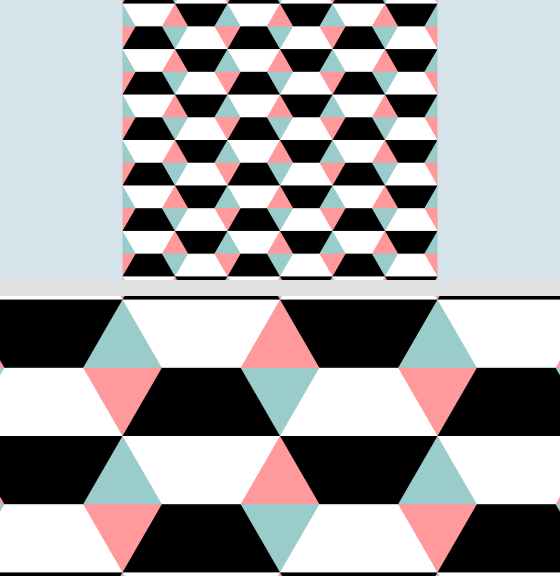
Top: the whole. Bottom: its middle third, enlarged.
Write a Shadertoy shader that draws this pattern.

```glsl
#define EDGE 0.09375        // short side of a tile, in canvas heights
#define PANEL_HALF 0.5625   // half width of the tiled panel
#define BACKDROP vec3(0.839, 0.890, 0.918)
#define WHITE vec3(1.0)
#define BLACK vec3(0.0)
#define TEAL vec3(0.608, 0.800, 0.800)
#define PINK vec3(1.0, 0.600, 0.608)

const float COS30 = 0.8660254;
const float ROW_HEIGHT = EDGE * COS30;
const float COLUMN_WIDTH = 2.0 * EDGE;

// Antialiased coverage of the region where dist > 0
float coverage(float dist) {
    return clamp(dist * iResolution.y + 0.5, 0.0, 1.0);
}

// One row of trapezoids separated by triangles; colours swap on odd rows
vec3 rowColour(vec2 p, float row) {
    float column = p.x / COLUMN_WIDTH;
    float node = round(column);

    // Triangles widen away from every second row line
    float level = p.y / ROW_HEIGHT;
    float rise = abs(level - 2.0 * round(level * 0.5));
    float slantDist = (abs(column - node) * COLUMN_WIDTH - 0.5 * EDGE * rise) * COS30;

    vec3 triangle = mix(TEAL, PINK, mod(node + row, 2.0));
    vec3 trapezoid = mix(WHITE, BLACK, mod(floor(column) + row, 2.0));
    return mix(triangle, trapezoid, coverage(slantDist));
}

void mainImage(out vec4 fragColor, in vec2 fragCoord) {
    vec2 p = (fragCoord - 0.5 * iResolution.xy) / iResolution.y;

    // Blend the two rows that meet at the nearest row line
    float line = round(p.y / ROW_HEIGHT);
    float above = coverage(p.y - line * ROW_HEIGHT);
    vec3 tiles = mix(rowColour(p, line - 1.0), rowColour(p, line), above);

    // Panel on a plain backdrop
    vec3 colour = mix(BACKDROP, tiles, coverage(PANEL_HALF - abs(p.x)));
    fragColor = vec4(colour, 1.0);
}
```
